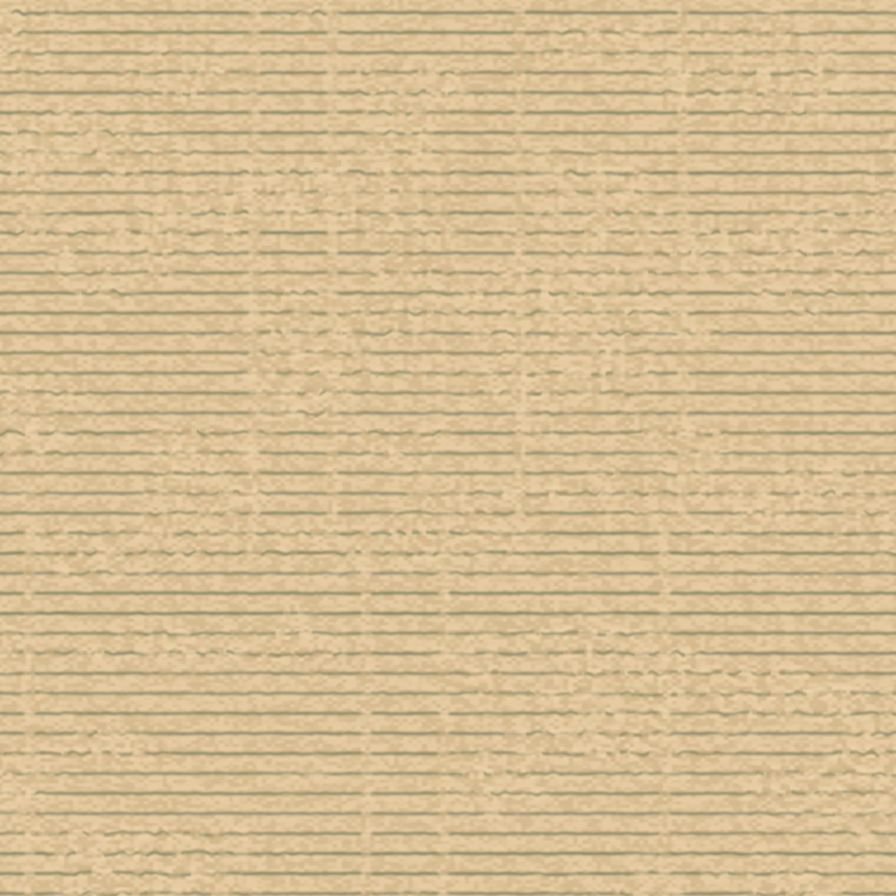
Write a WebGL 2 fragment shader that draws this texture.

```glsl
#version 300 es
precision highp float;
uniform vec2 u_resolution;
out vec4 fragColor;

float hash(vec2 p) {
    return fract(sin(dot(p, vec2(127.1, 311.7))) * 43758.5453);
}

float noise(vec2 p) {
    vec2 i = floor(p), f = fract(p);
    f = f * f * (3.0 - 2.0 * f);
    return mix(mix(hash(i), hash(i + vec2(1, 0)), f.x),
               mix(hash(i + vec2(0, 1)), hash(i + vec2(1, 1)), f.x), f.y);
}

// Narrow vertical joints that interrupt the ruled lines
float seams(float x, vec4 centers) {
    vec4 s = 1.0 - smoothstep(0.003, 0.009, abs(x - centers));
    return max(max(s.x, s.y), max(s.z, s.w));
}

void main() {
    vec2 uv = gl_FragCoord.xy / u_resolution;

    // Rows of lines, numbered from the bottom
    float y = uv.y * 44.75 - 0.12;
    float row = floor(y + 0.5);

    // Patchy wear, changing along each row and from row to row
    float patches = 0.6 * noise(vec2(uv.x * 9.0, row * 0.4 + 3.0))
                  + 0.25 * noise(vec2(uv.x * 28.0, row * 0.9 + 40.0))
                  + 0.15 * hash(vec2(row, 8.0));
    float wear = smoothstep(0.42, 0.68, patches);
    float joint = uv.y > 0.415 ? seams(uv.x, vec4(0.284, 0.371, 0.58, 0.762))
                               : seams(uv.x, vec4(0.033, 0.409, 0.495, 0.742));
    joint *= 0.5 + 0.5 * hash(vec2(row, 21.0));

    // Worn stretches break into short, slightly wavering dashes
    float dash = smoothstep(0.25, 0.7, noise(vec2(uv.x * 125.0, row * 7.0)));
    float waver = noise(vec2(uv.x * 110.0, row * 5.0 + 90.0)) - 0.5;
    float d = y - row + waver * (0.04 + 0.16 * wear);
    float strength = mix(1.0, 0.2 + 0.65 * dash, wear);
    strength *= (0.8 + 0.2 * hash(vec2(row, 4.0))) * (1.0 - 0.8 * joint);

    // Mottled paper, rougher beside the worn lines
    float grain = 0.65 * noise(uv * vec2(190.0, 250.0))
                + 0.35 * noise(uv * vec2(90.0, 180.0) + 50.0);
    float halo = exp(-pow((abs(d) - 0.23) / 0.1, 2.0));
    vec3 color = mix(vec3(0.84, 0.73, 0.56), vec3(0.9, 0.79, 0.63),
                     smoothstep(0.2, 0.75, grain));
    color += halo * vec3(0.008, 0.012, 0.008);
    color += (grain - 0.5) * 0.13 * max(wear, joint) * exp(-d * d * 14.0);

    // Soft grey-green line
    float line = strength * exp(-pow(d / 0.105, 2.0));
    vec3 ink = mix(vec3(0.57, 0.55, 0.4), vec3(0.6, 0.59, 0.46), grain);
    color = mix(color, ink, line);

    fragColor = vec4(color, 1.0);
}
```
